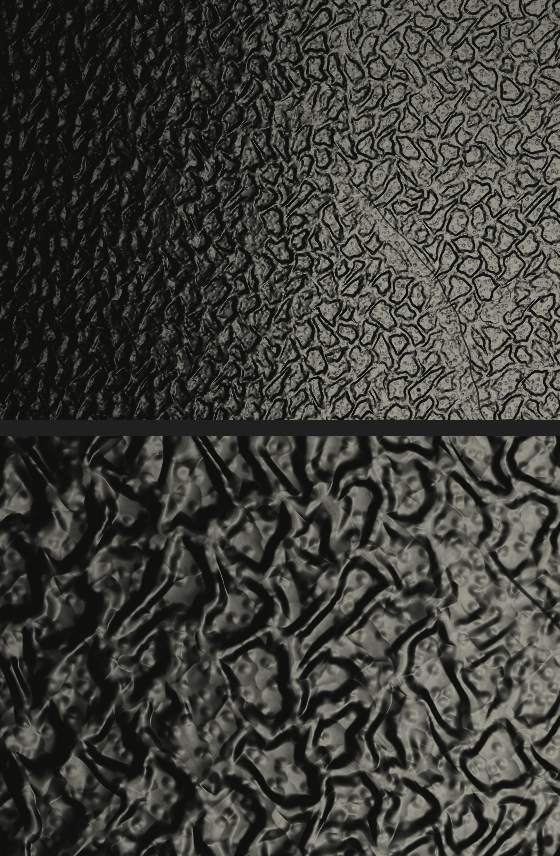
Top: the whole. Bottom: its middle third, enlarged.
Give the GLSL for this texture, as a Shadertoy shader.

```glsl
const vec3 SHADOW = vec3(0.058, 0.058, 0.056);
const vec3 SHEEN = vec3(0.60, 0.595, 0.55);

vec2 hash2(vec2 p) {
    vec3 q = fract(p.xyx * vec3(0.1031, 0.1030, 0.0973));
    q += dot(q, q.yzx + 33.33);
    return fract((q.xx + q.yz) * q.zy);
}

// Nearest distance, second nearest distance, random id of the cell
vec3 cellular(vec2 p, float jitter) {
    vec2 base = floor(p), f = p - base;
    vec3 best = vec3(9.0, 9.0, 0.0);
    for (int j = -1; j <= 1; j++) {
        for (int i = -1; i <= 1; i++) {
            vec2 cell = vec2(i, j);
            vec2 rnd = hash2(base + cell + 50.0);
            float d = length(cell + 0.5 + jitter * (rnd - 0.5) - f);
            if (d < best.x) best = vec3(d, best.x, rnd.x);
            else best.y = min(best.y, d);
        }
    }
    return best;
}

// Layered sines bend the cells into ragged pebbles
vec2 ripple(vec2 u) {
    u += 0.22 * sin(u.yx * 1.7 + vec2(0.3, 2.1));
    u += 0.10 * sin(u.yx * 4.3 + vec2(1.9, 0.4));
    return u + 0.045 * sin(u.yx * 10.7 + vec2(4.2, 3.1));
}

// Pebbles are narrower on the side that turns away
vec2 pebbleSpace(vec2 p) {
    return vec2(25.0 * p.x - 2.6 * p.x * p.x - 2.0 * p.y, 17.5 * p.y);
}

float crackOffset(vec2 p) {
    float path = 1.19 - 0.56 * p.y + 0.04 * sin(9.0 * (p.y - 0.12));
    return p.x - path + 0.003 * sin(70.0 * p.y);
}

float crackSpan(float y) {
    return 1.0 - smoothstep(0.55, 0.61, y);
}

float relief(vec2 p, float facing) {
    vec3 c = cellular(ripple(pebbleSpace(p)), 0.85);
    float slopeWidth = mix(0.75, 0.29, facing);
    float groove = mix(0.02, 0.09, facing);
    float pebble = smoothstep(groove, groove + slopeWidth, c.y - c.x);
    float worn = crackSpan(p.y) * exp(-900.0 * pow(crackOffset(p) + 0.025, 2.0));
    float h = 0.026 * slopeWidth * pebble * mix(0.75, 1.2, c.z) * (1.0 - 0.65 * worn);
    h -= 0.006 * c.x * c.x;

    // Lumps and small pits on the skin
    float lump = cellular(ripple(p * 43.0), 0.9).x;
    float pit = cellular(p * 74.0 + 9.0, 1.0).x;
    return h - 0.0055 * lump * lump + 0.0022 * smoothstep(0.0, 0.45, pit);
}

vec2 slope(vec2 p, float facing) {
    const float STEP = 0.0016;
    float h = relief(p, facing);
    return vec2(relief(p + vec2(STEP, 0.0), facing) - h,
                relief(p + vec2(0.0, STEP), facing) - h) / STEP;
}

// Sheen is strongest where the slope mirrors the lamp
float sheen(vec2 g, vec2 mirrorSlope) {
    vec2 d = g - mirrorSlope;
    return exp(-1.55 * dot(d, d));
}

float blackHoles(vec2 p) {
    vec3 c = cellular(p * 34.0, 0.8);
    return step(0.965, c.z) * (1.0 - smoothstep(0.10, 0.22, c.x));
}

void mainImage(out vec4 fragColor, in vec2 fragCoord) {
    vec2 p = fragCoord / iResolution.y;
    float facing = smoothstep(0.0, 1.1, p.x - 0.08 * (p.y - 0.5));
    vec2 mirrorSlope = mix(1.5, 0.0, facing) * vec2(1.0, -0.3);

    // Curved surface lit by one broad lamp
    float gain = mix(0.50, 1.04, smoothstep(0.0, 0.85, p.x));
    gain *= 1.0 - 0.18 * smoothstep(0.35, 1.0, p.y);
    float light = gain * sheen(slope(p, facing), mirrorSlope);
    light *= 0.95 + 0.10 * hash2(floor(p * 384.0)).x;

    // Hairline crack and stray holes
    float hairline = 1.0 - smoothstep(0.0008, 0.0032, abs(crackOffset(p)));
    light *= 1.0 - 0.8 * hairline * crackSpan(p.y);
    light *= 1.0 - 0.9 * blackHoles(p);

    fragColor = vec4(mix(SHADOW, SHEEN, clamp(light, 0.0, 1.1)), 1.0);
}
```
